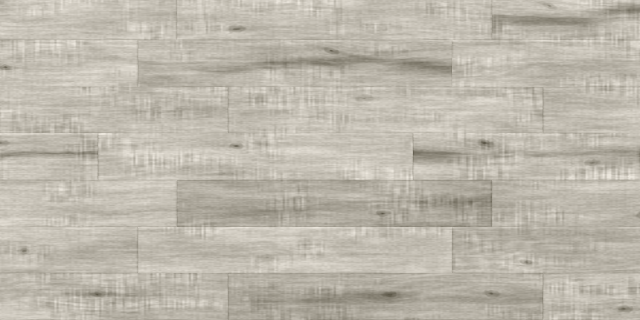
Write a Shadertoy shader that draws this texture.

```glsl
#define ROWS 6.857
#define PLANK_LENGTH 0.984
#define SEAM_WIDTH 0.0022
#define KNOT_SIZE vec2(0.026, 0.011)
#define GRAIN 0.62
#define SAW_MARKS 0.55
#define STREAK_DEPTH 1.05
#define DARK_WOOD vec3(0.60, 0.58, 0.53)
#define PALE_WOOD vec3(0.86, 0.84, 0.80)

// Joint position of each row, in plank lengths; repeats every four rows
const float rowShift[4] = float[4](0.725, 0.437, 0.561, 0.312);

// Paleness and dark heartwood of the three planks in each row, bottom row first
const float plankTone[21] = float[21](
    0.54, 0.42, 0.64,  0.53, 0.72, 0.50,  0.66, 0.36, 0.58,
    0.64, 0.68, 0.64,  0.63, 0.67, 0.64,  0.69, 0.55, 0.66,
    0.71, 0.71, 0.66);
const float plankStreak[21] = float[21](
    0.10, 0.50, 0.10,  0.25, 0.15, 0.10,  0.10, 0.35, 0.10,
    0.85, 0.10, 0.95,  0.05, 0.05, 0.05,  0.10, 0.75, 0.10,
    0.30, 0.10, 0.75);

float hash(vec2 p) {
    vec3 q = fract(vec3(p.xyx) * 0.1031);
    q += dot(q, q.yzx + 33.33);
    return fract((q.x + q.y) * q.z);
}

float noise(vec2 p) {
    vec2 i = floor(p), f = fract(p);
    f = f * f * (3.0 - 2.0 * f);
    return mix(mix(hash(i), hash(i + vec2(1, 0)), f.x),
               mix(hash(i + vec2(0, 1)), hash(i + vec2(1, 1)), f.x), f.y);
}

float fbm(vec2 p) {
    float sum = 0.0, amp = 0.5;
    for (int i = 0; i < 4; i++) {
        sum += amp * noise(p);
        p = p * 2.03 + 17.1;
        amp *= 0.5;
    }
    return sum / 0.9375;
}

// Bends the fibres around the knots of a plank and returns their darkness
float knots(inout vec2 fibre, vec2 local, float seed) {
    float dark = 0.0;
    for (int i = 0; i < 2; i++) {
        vec2 id = vec2(seed, float(i) * 7.0 + 3.0);
        float strength = step(hash(id), i == 0 ? 0.8 : 0.4) * mix(0.45, 1.0, hash(id + 1.7));
        vec2 centre = vec2(mix(0.1, 0.9, hash(id + 4.1)) * PLANK_LENGTH,
                           mix(0.2, 0.8, hash(id + 8.3)) / ROWS);
        vec2 d = local - centre;
        d.y += d.x * (hash(id + 5.9) - 0.5) * 0.6;
        vec2 e = d / (KNOT_SIZE * mix(0.6, 1.1, hash(id + 2.6)));
        float r = length(e) + 0.5 * (noise(local * 110.0 + seed) - 0.5);
        fibre.y -= d.y * 0.75 * strength * exp(-0.12 * dot(e, e));
        float core = exp(-r * r * 1.3) + 0.3 * exp(-r) * cos(r * 6.5);
        float tail = 0.35 * exp(-abs(d.x) / 0.07 - pow(d.y / 0.006, 2.0));
        dark += strength * (0.85 * core + tail);
    }
    return dark;
}

void mainImage(out vec4 fragColor, in vec2 fragCoord) {
    vec2 p = fragCoord / iResolution.y;
    float pixel = 1.0 / iResolution.y;

    // Plank layout
    int row = clamp(int(floor(p.y * ROWS)), 0, 6);
    float along = p.x / PLANK_LENGTH - rowShift[row % 4];
    int plank = row * 3 + clamp(int(floor(along)) + 1, 0, 2);
    float seed = float(plank) * 13.7 + 5.0;
    vec2 cell = vec2(fract(along), fract(p.y * ROWS));
    vec2 local = cell * vec2(PLANK_LENGTH, 1.0 / ROWS);

    // Fibres wander slowly and flow around the knots
    vec2 fibre = local;
    float knotDark = knots(fibre, local, seed);
    fibre.y += 0.012 * (noise(vec2(local.x * 5.0 + seed, local.y * 9.0)) - 0.5);
    fibre += vec2(seed, seed * 0.37);

    // Broad bands, fine fibres and arched growth rings
    float shade = plankTone[plank];
    shade += GRAIN * 0.9 * (fbm(fibre * vec2(3.0, 32.0)) - 0.5);
    shade += GRAIN * 0.85 * (fbm(fibre * vec2(11.0, 150.0)) - 0.5);
    float arches = noise(fibre * vec2(1.8, 13.0)) + 0.12 * noise(fibre * vec2(9.0, 60.0));
    shade += 0.075 * sin(arches * 48.0) * smoothstep(0.3, 0.7, noise(fibre * vec2(3.0, 14.0) + 9.0));

    // Dark heartwood streak
    float middle = mix(0.4, 0.7, hash(vec2(seed, 2.0)))
                 + 0.3 * (noise(vec2(local.x * 4.0, seed)) - 0.5);
    float band = exp(-pow((cell.y - middle) / 0.17, 2.0));
    float veins = smoothstep(0.3, 0.75, fbm(fibre * vec2(3.5, 42.0) + 31.0));
    shade -= STREAK_DEPTH * plankStreak[plank] * band * (0.2 + 1.0 * veins);
    shade -= knotDark;

    // Whitewash and saw marks across the grain, in patches
    float wash = fbm(p * vec2(4.0, 11.0) + 40.0);
    shade += 0.45 * (wash - 0.5);
    float patches = smoothstep(0.45, 0.75, fbm(local * vec2(6.0, 16.0) + seed));
    float ticks = noise(vec2(p.x * 150.0, p.y * 22.0)) - 0.5;
    float scuffs = noise(p * vec2(34.0, 170.0)) - 0.5;
    shade += SAW_MARKS * (patches + 0.12) * (ticks + 0.6 * scuffs);
    shade += 0.22 * (noise(p * vec2(110.0, 240.0)) - 0.5);

    // Seams: worn dark lines, with a pale bevel above some rows
    vec2 edge = min(cell, 1.0 - cell) * vec2(PLANK_LENGTH, 1.0 / ROWS);
    vec2 seam = 1.0 - smoothstep(vec2(0.0), vec2(SEAM_WIDTH + pixel), edge);
    float wear = 0.4 + 0.6 * noise(vec2(p.x * 7.0, float(row)));
    float bevel = (1.0 - smoothstep(0.0, 0.006 + pixel, (1.0 - cell.y) / ROWS))
                * float(row % 2) * noise(vec2(p.x * 5.0, float(row) + 20.0));
    shade += 0.55 * bevel - 0.3 * max(seam.x, seam.y * wear);

    vec3 wood = mix(DARK_WOOD, PALE_WOOD, clamp(shade, -0.9, 1.25));
    fragColor = vec4(wood, 1.0);
}
```
